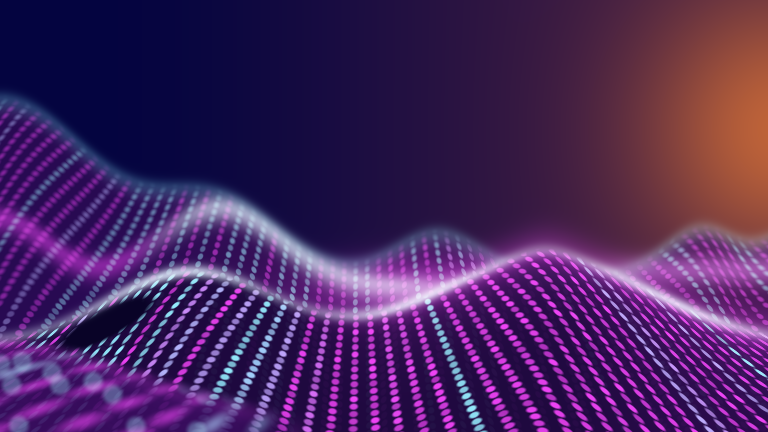
A WebGL 2 fragment shader for this background:

```glsl
#version 300 es
precision highp float;
// Glowing waves of beaded magenta and cyan strands under a dusk gradient.
uniform vec2 u_resolution;
out vec4 fragColor;

const vec3 NAVY = vec3(0.015, 0.015, 0.25);
const vec3 PLUM = vec3(0.25, 0.11, 0.26);
const vec3 ORANGE = vec3(0.75, 0.39, 0.22);
const vec3 SHADOW = vec3(0.07, 0.025, 0.19);
const vec3 VIOLET = vec3(0.42, 0.08, 0.60);
const vec3 MAGENTA = vec3(0.88, 0.22, 0.90);
const vec3 CYAN = vec3(0.50, 0.88, 0.95);
const vec3 ICE = vec3(0.84, 0.90, 0.97);

float hash(vec2 p) {
  return fract(sin(dot(p, vec2(127.1, 311.7))) * 43758.5453);
}

float bump(float x, float center, float width, float height) {
  float d = (x - center) / width;
  return height * exp(-d * d);
}

vec3 screen(vec3 base, vec3 light) {
  return 1.0 - (1.0 - base) * (1.0 - clamp(light, 0.0, 1.0));
}

// Wave crests as heights over x
float backCrest(float x) {
  return 0.36 + bump(x, 0.0, 0.18, 0.41) + bump(x, 0.285, 0.11, 0.16)
    + bump(x, 0.57, 0.08, 0.10) + bump(x, 0.915, 0.07, 0.11) + bump(x, 1.03, 0.05, 0.09);
}

float middleCrest(float x) {
  return 0.335 + bump(x, 0.0, 0.09, 0.16) + bump(x, 0.285, 0.115, 0.185);
}

float frontCrest(float x) {
  return 0.2 + bump(x, 0.25, 0.155, 0.17) + bump(x, 0.71, 0.2, 0.2) + bump(x, 0.71, 0.05, 0.02);
}

float nearCrest(float x) {
  return 0.21 - 0.45 * x + bump(x, 0.1, 0.1, 0.02);
}

// Light along a crest, with separate falloffs above and below
float crestGlow(float above, float rise, float fall) {
  float d = above / (above > 0.0 ? rise : fall);
  return exp(-d * d);
}

// Beads on strands that fan out with depth below a crest
vec3 strands(float x, float depth, float count, float rows, float spread, float soft, float cyanShare) {
  float fan = 0.47 + (x - 0.47) / (1.0 + spread * max(depth, 0.0));
  vec2 cell = vec2(fan * count, depth * rows);
  float id = floor(cell.x);
  cell.y += hash(vec2(id, count));
  float tone = hash(vec2(id, rows));
  float sparkle = mix(0.5 + 0.5 * hash(vec2(id, floor(cell.y))), 1.0, min(1.0, soft * 2.5));
  vec2 q = fract(cell) - 0.5;
  float bead = 1.0 - smoothstep(0.4 - soft, 0.4 + soft, length(q * vec2(2.0, 1.0)));
  vec3 tint = mix(MAGENTA, CYAN, smoothstep(-0.08, 0.08, cyanShare - tone));
  return tint * bead * sparkle;
}

vec3 backdrop(vec2 p, float x) {
  vec3 color = mix(NAVY, PLUM, smoothstep(0.1, 0.95, x));
  vec2 d = p - vec2(1.82, 0.70);
  return mix(color, ORANGE, exp(-9.0 * dot(d, d)));
}

void main() {
  vec2 p = gl_FragCoord.xy / u_resolution.y;
  float x = gl_FragCoord.x / u_resolution.x;
  float y = p.y;
  vec3 color = backdrop(p, x);
  float left = 1.0 - smoothstep(0.1, 0.4, x);
  float right = smoothstep(0.72, 0.9, x);

  // Far sheet, out of focus towards its upper edge
  float backDepth = backCrest(x) - y;
  float frontDepth = frontCrest(x) - y;
  float middleDepth = middleCrest(x) - y;
  float backMask = smoothstep(-0.015, 0.035, backDepth);
  vec3 haze = mix(VIOLET, MAGENTA * 0.75, 0.5 * (1.0 - left));
  color = mix(color, mix(SHADOW, haze, 0.38), backMask * 0.75);
  float blur = mix(0.12, 0.38, smoothstep(0.02, 0.16, -frontDepth));
  vec3 farBeads = strands(x, backDepth, 68.0, 55.0, 0.9, blur, 0.42);
  color = screen(color, farBeads * backMask * mix(0.62, 0.48, left));

  // Soft lights on the far and middle crests
  color = screen(color, CYAN * 0.25 * crestGlow(-backDepth - 0.0, 0.018, 0.03));
  float crestLight = crestGlow(-middleDepth, 0.025, 0.035);
  float crestFade = smoothstep(0.16, 0.28, x) * (1.0 - smoothstep(0.5, 0.66, x));
  color = screen(color, ICE * 0.65 * crestLight * crestFade);
  color = screen(color, MAGENTA * 0.5 * crestLight * (1.0 - smoothstep(0.15, 0.25, x)));
  color = screen(color, MAGENTA * bump(x, 0.53, 0.12, 0.5) * bump(y, 0.34, 0.06, 1.0));
  color = screen(color, mix(MAGENTA, ICE, 0.35) * right * bump(y, 0.375, 0.035, 0.55));

  // Sharp front sheet
  float frontMask = smoothstep(-0.008, 0.008, frontDepth);
  color = mix(color, mix(SHADOW, VIOLET, 0.12 + 0.1 * right), frontMask * 0.92);
  vec3 beads = strands(x, frontDepth, 55.0, 58.0, 2.3, 0.15, mix(0.6, 0.28, smoothstep(0.4, 0.8, x)));
  color = screen(color, beads * frontMask * 1.05);
  color = screen(color, MAGENTA * 0.32 * smoothstep(0.35, 0.6, x) * frontMask * exp(-14.0 * max(frontDepth, 0.0)));

  // Dark hollow under the left fold
  vec2 h = p - vec2(0.245, 0.25);
  h = mat2(0.88, -0.47, 0.47, 0.88) * h / vec2(0.13, 0.034);
  color = mix(color, SHADOW * vec3(0.5, 0.5, 0.8), 1.0 - smoothstep(0.75, 1.1, length(h)));

  // Bright front crest
  float ridge = crestGlow(-frontDepth, 0.016, 0.014);
  float ridgeFade = 0.6 + 0.25 * sin(x * 19.0 - 2.6);
  color = screen(color, ICE * ridge * ridgeFade);
  color = screen(color, MAGENTA * 0.3 * crestGlow(-frontDepth, 0.05, 0.03) * smoothstep(0.3, 0.6, x));

  // Blurred near sheet in the lower left corner
  float nearDepth = nearCrest(x) - y;
  float nearMask = smoothstep(-0.02, 0.04, nearDepth) * (1.0 - smoothstep(0.28, 0.42, x));
  color = mix(color, mix(SHADOW, VIOLET, 0.45), nearMask * 0.9);
  color = screen(color, strands(x, nearDepth, 24.0, 13.0, 3.2, 0.4, 0.2) * nearMask * 0.6);
  color = screen(color, MAGENTA * 0.35 * crestGlow(-nearDepth, 0.015, 0.03) * nearMask);
  for (int i = 0; i < 14; i++) {
    float k = float(i);
    vec2 center = vec2(0.62 * hash(vec2(k, 3.0)), 0.17 * hash(vec2(k, 8.0)));
    float disc = 1.0 - smoothstep(0.014, 0.03, length(p - center));
    color = screen(color, CYAN * 0.35 * disc * nearMask);
  }
  fragColor = vec4(color, 1.0);
}
```
